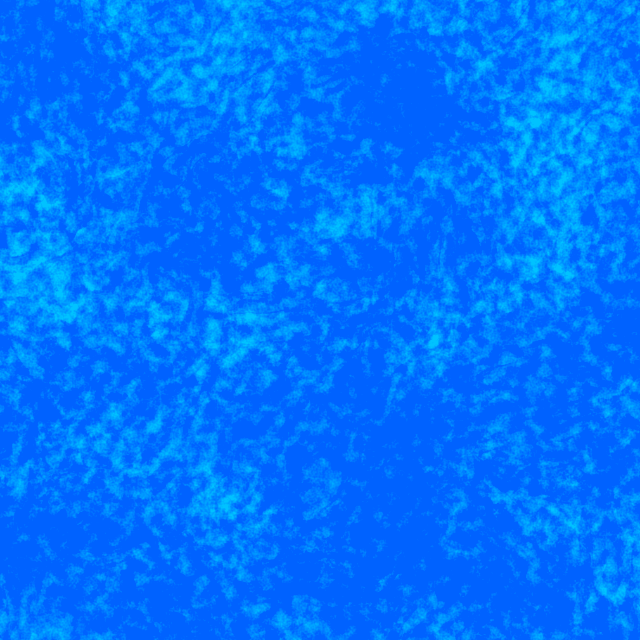
A three.js fragment shader for this texture:

```glsl
varying vec2 vUv;

#define DEEP_BLUE vec3(0.0, 0.385, 1.0)
#define PALE_BLUE vec3(0.0, 0.760, 1.0)
#define TONE_MEAN 0.135
#define TONE_SPREAD 0.29
#define REGION_WEIGHT 0.62
#define COARSE_WEIGHT 0.36
#define FINE_WEIGHT 0.42
#define RAGGED_WEIGHT 0.34
#define GRAIN_WEIGHT 0.24
#define CRACK_DEPTH 0.95
#define WARP 0.03
#define DIRECTIONS 4

// Scales gradient noise to about unit deviation
const float UNIT = 4.6;

float hash(vec2 cell) {
  vec3 q = fract(cell.xyx * 0.1031);
  q += dot(q, q.yzx + 33.33);
  return fract((q.x + q.y) * q.z);
}

float cornerSlope(vec2 cell, vec2 offset) {
  float angle = 6.2832 * hash(cell);
  return dot(vec2(cos(angle), sin(angle)), offset);
}

float gradientNoise(vec2 p) {
  vec2 cell = floor(p);
  vec2 f = fract(p);
  vec2 blend = f * f * f * (f * (f * 6.0 - 15.0) + 10.0);
  vec2 right = vec2(1.0, 0.0);
  vec2 up = vec2(0.0, 1.0);
  float low = mix(cornerSlope(cell, f), cornerSlope(cell + right, f - right), blend.x);
  float high = mix(cornerSlope(cell + up, f - up), cornerSlope(cell + 1.0, f - 1.0), blend.x);
  return mix(low, high, blend.y);
}

float fbm(vec2 p) {
  float sum = 0.0;
  float gain = 1.0;
  for (int i = 0; i < 4; i++) {
    sum += gain * gradientNoise(p);
    p = mat2(0.8, 0.6, -0.6, 0.8) * p * 2.0 + 17.3;
    gain *= 0.55;
  }
  return sum;
}

vec2 rotate(vec2 p, float angle) {
  float c = cos(angle);
  float s = sin(angle);
  return vec2(c * p.x + s * p.y, c * p.y - s * p.x);
}

// Flat-topped chips with crisp borders, keeping a little inner shading
float chips(float n, float edge) {
  float flatTone = 2.0 * smoothstep(-edge, edge, n) - 1.0;
  return mix(flatTone, UNIT * n, 0.4);
}

void main() {
  vec2 uv = vUv + 3.7;

  // Broad worn and covered regions
  float region = fbm(uv * vec2(3.6, 4.6)) * UNIT * 0.85;

  // Ragged detail and curled distortion
  float ragged = fbm(uv * 46.0);
  vec2 curl = vec2(gradientNoise(uv * 19.0), gradientNoise(uv * 19.0 + 41.0));
  vec2 bent = uv + WARP * curl + 0.003 * ragged;

  // Chips and cracks, each direction ruling its own part of the surface
  float coarse = 0.0;
  float fine = 0.0;
  float cracks = 0.0;
  float flecks = 0.0;
  float power = 0.0;
  float total = 0.0;
  for (int i = 0; i < DIRECTIONS; i++) {
    float id = float(i);
    float angle = 0.12 + 0.72 * id;
    float seed = 23.7 * id;
    float weight = exp(9.0 * gradientNoise(uv * 3.1 + seed + 5.5));
    vec2 q = rotate(bent, angle);
    vec2 straight = rotate(uv + 0.35 * WARP * curl, angle);

    float coarseNoise = gradientNoise(q * vec2(13.0, 29.0) + seed);
    float fineNoise = gradientNoise(q * vec2(34.0, 76.0) + seed + 9.0);
    float crackNoise = gradientNoise(straight * vec2(4.0, 23.0) + seed + 31.0);

    coarse += weight * chips(coarseNoise + 0.35 * ragged, 0.06);
    fine += weight * chips(fineNoise + 0.35 * ragged, 0.11);
    cracks += weight * (1.0 - smoothstep(0.015, 0.055, abs(crackNoise + 0.06 * ragged)));
    flecks += weight * smoothstep(0.32, 0.38, gradientNoise(q * vec2(20.0, 42.0) + seed + 63.0));
    power += weight * weight;
    total += weight;
  }
  coarse *= inversesqrt(power);
  fine *= inversesqrt(power);
  cracks *= smoothstep(-0.15, 0.2, gradientNoise(uv * 8.0 + 77.0)) / total;
  flecks *= smoothstep(-0.6, 0.8, region) / total;

  // Powdery surface grain
  float grain = UNIT * gradientNoise(uv * 270.0);

  float relief = REGION_WEIGHT * region
    + COARSE_WEIGHT * coarse
    + FINE_WEIGHT * fine
    + RAGGED_WEIGHT * ragged * UNIT * 0.85
    + GRAIN_WEIGHT * grain
    + 0.7 * flecks
    - CRACK_DEPTH * cracks;

  float tone = clamp(TONE_MEAN + TONE_SPREAD * relief, 0.0, 1.0);
  gl_FragColor = vec4(mix(DEEP_BLUE, PALE_BLUE, tone), 1.0);
}
```
